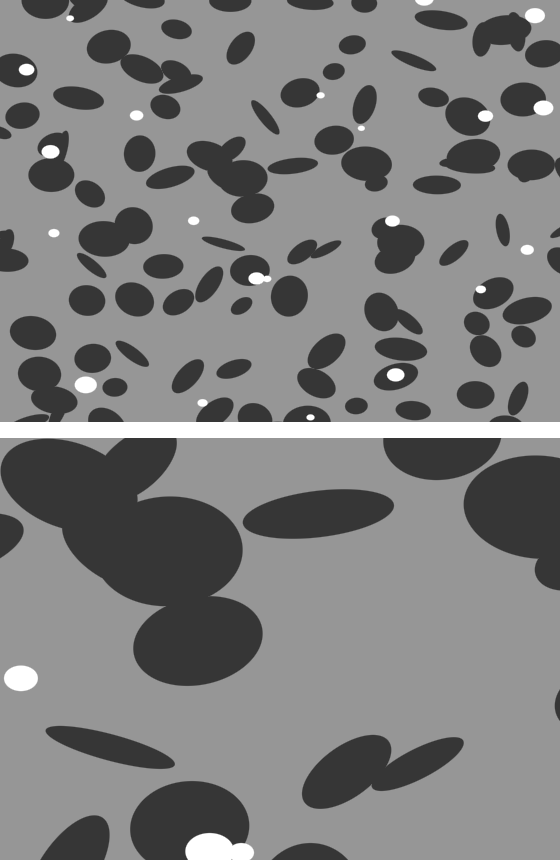
Top, the full canvas; bottom, a detail of the centre.
Write a WebGL 2 fragment shader that draws this pattern.

```glsl
#version 300 es
precision highp float;

uniform vec2 u_resolution;
out vec4 fragColor;

#define GRAIN_CELLS 9.85
#define GRAIN_LONG vec2(0.014, 0.049)
#define GRAIN_SHORT vec2(0.009, 0.047)
#define SPOT_CELLS 4.3
#define SPOT_RADIUS vec2(0.006, 0.020)
#define EDGE_PIXELS 1.2
#define GROUND_GREY 0.59
#define GRAIN_GREY 0.21
#define SPOT_GREY 1.0

const float PI = 3.14159265;

// Integer hash: three uniform values in 0..1 per cell and seed
vec3 hash3(vec2 cell, int seed) {
    uvec3 v = uvec3(ivec3(ivec2(cell) + 64, seed));
    v = v * 1664525u + 1013904223u;
    v.x += v.y * v.z;
    v.y += v.z * v.x;
    v.z += v.x * v.y;
    v ^= v >> 16u;
    v.x += v.y * v.z;
    v.y += v.z * v.x;
    v.z += v.x * v.y;
    return vec3(v >> 8u) / 16777216.0;
}

// Coverage of a rotated ellipse, with an edge of constant pixel width
float ellipse(vec2 offset, vec2 radii, float angle) {
    float c = cos(angle), s = sin(angle);
    mat2 turn = mat2(c, -s, s, c);
    vec2 q = turn * offset / radii;
    float level = max(length(q), 1e-4);
    vec2 slope = transpose(turn) * (q / radii) / level;
    float slopePerPixel = max(length(slope / u_resolution), 1e-6);
    return clamp(0.5 - (level - 1.0) / (slopePerPixel * EDGE_PIXELS), 0.0, 1.0);
}

// Dark ellipses of free length, width and direction, one per cell
float grains(vec2 uv) {
    vec2 home = floor(uv * GRAIN_CELLS);
    float cover = 0.0;
    for (int y = -1; y <= 1; y++) {
        for (int x = -1; x <= 1; x++) {
            vec2 cell = home + vec2(x, y);
            vec2 centre = (cell + hash3(cell, 11).xy) / GRAIN_CELLS;
            vec3 form = hash3(cell, 29);
            vec2 radii = vec2(mix(GRAIN_LONG.x, GRAIN_LONG.y, pow(form.x, 0.6)),
                              mix(GRAIN_SHORT.x, GRAIN_SHORT.y, form.y));
            cover = max(cover, ellipse(uv - centre, radii, form.z * PI));
        }
    }
    return cover;
}

// Sparse small white spots
float spots(vec2 uv) {
    vec2 home = floor(uv * SPOT_CELLS);
    float cover = 0.0;
    for (int y = -1; y <= 1; y++) {
        for (int x = -1; x <= 1; x++) {
            vec2 cell = home + vec2(x, y);
            vec3 place = hash3(cell, 53);
            vec2 centre = (cell + place.xy) / SPOT_CELLS;
            float radius = mix(SPOT_RADIUS.x, SPOT_RADIUS.y, place.z);
            cover = max(cover, ellipse(uv - centre, vec2(radius), 0.0));
        }
    }
    return cover;
}

void main() {
    // Shapes live in the unit square, so they widen with the canvas
    vec2 uv = gl_FragCoord.xy / u_resolution;
    float grey = mix(GROUND_GREY, GRAIN_GREY, grains(uv));
    grey = mix(grey, SPOT_GREY, spots(uv));
    fragColor = vec4(vec3(grey), 1.0);
}
```
